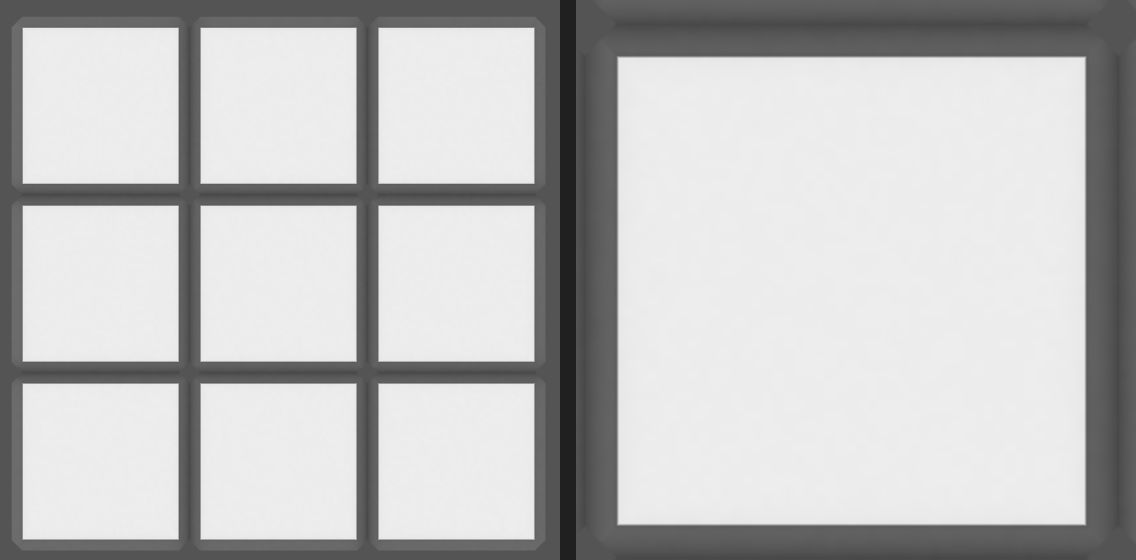
Left, the full canvas; right, a detail of the centre.
A Shadertoy shader for this pattern:

```glsl
// A three by three panel of pale square tiles in chamfered grey frames.
// Each cell is a box distance inside a cut-corner box; frames darken where
// they meet a neighbour, and faint noise gives the surfaces a soft grain.

const float PITCH = 0.3177;               // cell spacing
const float LAST_CELL = 1.0;              // cells run from -1 to 1 on each axis
const vec2 PANEL_OFFSET = vec2(-0.0026, -0.0065);
const float TILE_HALF = 0.1393;
const float CHAMFER = 0.0188;             // corner cut along each side
const float LIP_WIDTH = 0.0016;           // dark line round a tile
const float LIP_DEPTH = 0.16;
const float SEAM_REACH = 0.0105;          // falloff of the seam shadow
const float SEAM_DEPTH = 0.31;
const float EDGE_SOFTNESS = 0.0011;
const float GRAIN_SCALE = 160.0;
const float GRAIN_DEPTH = 0.008;
const vec3 BACKGROUND = vec3(0.33);
const vec3 FRAME = vec3(0.413);
const vec3 TILE = vec3(0.927);

float hash(vec2 p) {
    vec3 q = fract(vec3(p.xyx) * 0.1031);
    q += dot(q, q.yzx + 33.33);
    return fract((q.x + q.y) * q.z);
}

float valueNoise(vec2 p) {
    vec2 i = floor(p), f = fract(p);
    f = f * f * (3.0 - 2.0 * f);
    float low = mix(hash(i), hash(i + vec2(1.0, 0.0)), f.x);
    float high = mix(hash(i + vec2(0.0, 1.0)), hash(i + 1.0), f.x);
    return mix(low, high, f.y);
}

float boxDistance(vec2 p, float halfSize) {
    vec2 d = abs(p) - halfSize;
    return length(max(d, 0.0)) + min(max(d.x, d.y), 0.0);
}

float coverage(float d, float softness) {
    return 1.0 - smoothstep(-softness, softness, d);
}

// Shadow only on the sides that touch another cell.
float seamShadow(vec2 p, vec2 cell) {
    vec2 neighbour = abs(cell + sign(p));
    vec2 shared = 1.0 - step(LAST_CELL + 0.5, neighbour);
    vec2 gap = abs(0.5 * PITCH - abs(p));
    vec2 shade = exp(-gap / SEAM_REACH) * shared;
    return max(shade.x, shade.y);
}

// Slightly different light on each mitred side of the frame.
float sideLight(vec2 p) {
    bool vertical = abs(p.x) > abs(p.y);
    return vertical ? 1.005 - 0.015 * sign(p.x) : 0.99 - 0.01 * sign(p.y);
}

void mainImage(out vec4 fragColor, in vec2 fragCoord) {
    float size = min(iResolution.x, iResolution.y);
    vec2 panel = (fragCoord - 0.5 * iResolution.xy) / size - PANEL_OFFSET;
    float soft = max(EDGE_SOFTNESS, 0.75 / size);

    // Repeat, leaving a plain margin outside the panel
    vec2 cell = clamp(round(panel / PITCH), -LAST_CELL, LAST_CELL);
    vec2 p = panel - cell * PITCH;

    // Chamfered frame: joined to its neighbours, open at the outer margin
    float outer = boxDistance(panel, PITCH * (LAST_CELL + 0.5));
    float cut = (abs(p.x) + abs(p.y) - PITCH + CHAMFER) * 0.7071;
    float frameMask = coverage(max(outer, cut), soft);
    float tileDistance = boxDistance(p, TILE_HALF);

    // Frame shading
    float shadow = seamShadow(p, cell);
    float lip = exp(-max(tileDistance, 0.0) / LIP_WIDTH);
    vec3 frame = FRAME * sideLight(p);
    frame *= (1.0 - SEAM_DEPTH * shadow) * (1.0 - LIP_DEPTH * lip);
    vec3 color = mix(BACKGROUND, frame, frameMask);

    // Tile face with a slight shade towards its rim
    vec3 face = TILE * (1.0 - 0.025 * exp(min(tileDistance, 0.0) / 0.007));
    color = mix(color, face, coverage(tileDistance, soft));

    // Fine grain
    float grain = valueNoise(panel * GRAIN_SCALE + 200.0) - 0.5;
    color += grain * GRAIN_DEPTH * frameMask;
    fragColor = vec4(color, 1.0);
}
```
